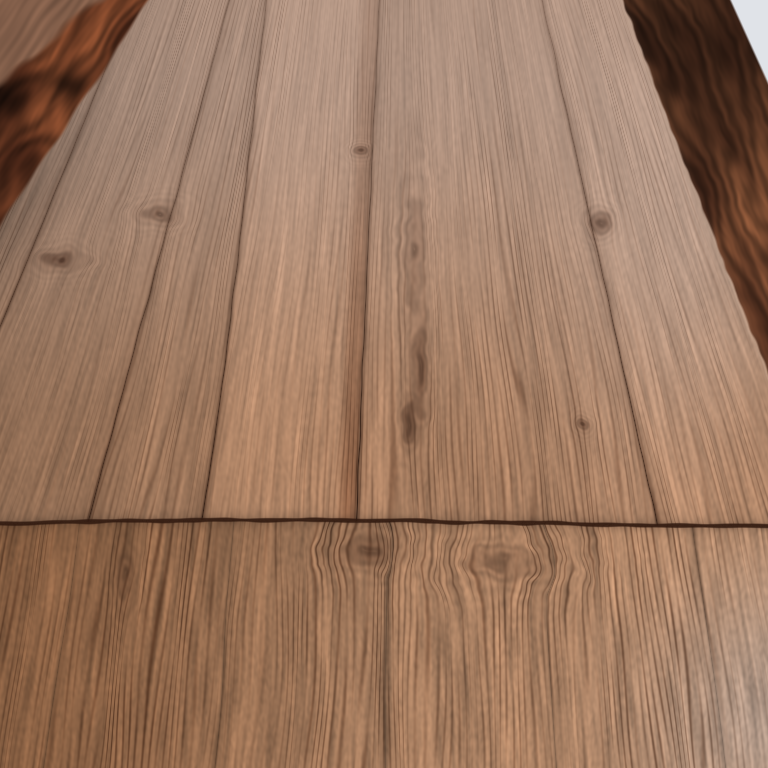
Give the GLSL for this texture, as a WebGL 2 fragment shader.

```glsl
#version 300 es
precision highp float;
uniform vec2 u_resolution;
out vec4 fragColor;

// Seams of the upper boards: position, curve, strength
const vec3 SEAMS[6] = vec3[6](
  vec3(-.346, 0, .8), vec3(-.225, .004, .8), vec3(-.143, -.03, .85),
  vec3(-.031, .005, .9), vec3(.14, 0, .15), vec3(.186, 0, .8));
// Knots: centre and radii
const vec4 KNOTS[11] = vec4[11](
  vec4(.533, .448, .009, .027), vec4(.546, .52, .011, .055), vec4(.54, .67, .014, .075),
  vec4(.759, .447, .008, .008), vec4(.781, .709, .014, .013), vec4(.208, .722, .021, .011),
  vec4(.078, .662, .022, .011), vec4(.47, .803, .008, .006), vec4(.48, .283, .035, .02),
  vec4(.65, .268, .05, .024), vec4(.163, .25, .011, .035));
const float KNOT_DARK[11] = float[11](.8, .45, .25, .6, .5, .45, .6, .45, .4, .25, .35);

vec2 gradientAt(vec2 cell) {
  vec2 h = vec2(dot(cell, vec2(127.1, 311.7)), dot(cell, vec2(269.5, 183.3)));
  return fract(sin(h) * 43758.5) * 2. - 1.;
}

float noise(vec2 p) {
  vec2 i = floor(p), f = fract(p), w = f * f * (3. - 2. * f), e = vec2(1, 0);
  float low = mix(dot(gradientAt(i), f), dot(gradientAt(i + e), f - e), w.x);
  float high = mix(dot(gradientAt(i + e.yx), f - e.yx), dot(gradientAt(i + 1.), f - 1.), w.x);
  return mix(low, high, w.y);
}

float glow(vec2 d, vec2 radii) {
  d /= radii;
  return exp(-dot(d, d));
}

// Dark polished wood with flowing figure
vec3 darkWood(vec2 q) {
  float flow = noise(q * vec2(11, 6)) + .6 * noise(q * vec2(28, 13));
  float figure = sin(q.x * 260. + flow * 16.) + 1.2 * noise(q * vec2(190, 40));
  vec3 c = mix(vec3(.21, .12, .08), vec3(.42, .26, .17), smoothstep(-.35, .5, flow));
  return c * (1. + .17 * figure);
}

void main() {
  vec2 p = gl_FragCoord.xy / u_resolution;
  float edge = .319 + .004 * cos(4.8 * (p.x - .35)) + .003 * noise(vec2(p.x * 16., 3));
  float fromEdge = p.y - edge, upper = smoothstep(-.001, .001, fromEdge);
  float t = clamp((p.y - .32) / .68, 0., 1.);
  // Boards converge towards the top
  float spread = fromEdge > 0. ? 2.18 - 1.18 * p.y : 2. - .63 * p.y;
  float u = (p.x - .52) / spread;

  // Knots bend the grain around themselves
  float stain = 0., rings = 0., bend = 0.;
  for (int i = 0; i < 11; i++) {
    vec4 k = KNOTS[i];
    float sameBoard = step(0., fromEdge * (k.y - edge));
    vec2 d = (p - k.xy) / k.zw;
    d += .8 * vec2(noise(p * 45. + float(i)), noise(p * 38. - float(i)));
    float r = length(d);
    stain += sameBoard * KNOT_DARK[i] * exp(-r * r * 1.1);
    rings += sameBoard * sin(r * 9.) * exp(-r * .95);
    bend += sameBoard * (p.x - k.x) * exp(-r * r * .4) * .5;
  }

  // Grain: broad bands, fine fibres and ring lines
  float row = p.y * 1.7 + 20. * (1. - upper);
  float g = u - bend / spread + .004 * noise(vec2(u * 18., row * 3.));
  float bands = noise(vec2(g * 32., row));
  float fibres = noise(vec2(g * 170., row * 3.)) + noise(vec2(g * 390., row * 9.));
  float phase = g * 225. + 1.8 * noise(vec2(g * 70., row * 2.)) + 2.5 * bands;
  float lines = pow(.5 + .5 * sin(phase * 6.283), 3.);
  lines *= smoothstep(-.45, .3, noise(vec2(g * 110., row * 5.)));
  float lineMask = smoothstep(-.3, .35, noise(vec2(g * 14. + 5., row * .8)));

  // Upper and lower board colours
  vec3 top = mix(vec3(.69, .52, .4), vec3(.7, .585, .515), smoothstep(.05, .9, t));
  top *= mix(.85, 1., smoothstep(0., .42, p.x));
  top = mix(top, vec3(.72, .62, .56), .6 * glow(p - vec2(.88, .72), vec2(.16, .3)));
  vec3 bottom = mix(vec3(.54, .38, .265), vec3(.68, .515, .395), smoothstep(0., .6, p.x));
  bottom = mix(bottom, vec3(.75, .67, .62), .75 * glow(p - vec2(1.02, .06), vec2(.17, .19)));
  vec3 color = mix(bottom, top, upper);
  float contrast = mix(1., .45, t) * mix(1.25, 1., upper);
  color *= 1. + contrast * (.13 * bands + .19 * fibres + .09 * noise(p * vec2(240, 110)));
  color *= 1. - contrast * lines * (.09 + .22 * lineMask) * vec3(.85, 1, 1.1);
  color *= 1. - .13 * rings;
  stain *= 1. + .7 * fibres;
  color = mix(color, vec3(.22, .13, .09), clamp(stain, 0., .85));

  // Seams and a slight tint for each plank
  float plank = 0., gap = 0.;
  for (int i = 0; i < 6; i++) {
    vec3 s = SEAMS[i];
    float d = (u - s.x - s.y * t * t) * spread + .002 * noise(vec2(p.y * 22., i));
    plank += step(0., d);
    gap += s.z * (exp(-abs(d) / .0017) + .14 * exp(-abs(d) / .01));
  }
  color *= 1. + upper * .03 * sin(plank * 2.4 + .6);
  color = mix(color, vec3(.2, .12, .08), upper * min(gap, 1.) * mix(1., .4, t));
  // Shaded groove by the middle seam
  float mid = (u + .031 - .005 * t * t) * spread;
  float groove = smoothstep(-.03, -.014, mid) * (1. - smoothstep(-.003, 0., mid));
  color *= 1. - upper * (1. - .7 * t) * groove * vec3(.17, .23, .27);
  // Faint joints in the lower board
  float joint = abs(fract((g + .231) / .111 + .5) - .5) * .111 * spread;
  color *= 1. - .3 * (1. - upper) * exp(-joint / .002);
  // Step between the boards
  color *= 1. - .25 * exp(-abs(fromEdge) / .007);
  float lip = abs(fromEdge) - .002 * noise(vec2(p.x * 30., 8));
  color = mix(color, vec3(.19, .1, .06), .88 * (1. - smoothstep(.0013, .0038, lip)));

  // Dark wood at the upper left, with a paler patch in the corner
  float left = dot(p - vec2(.195, 1), vec2(-.83, .558)) + .008 * noise(p * 18.);
  vec2 along = vec2(left, dot(p, vec2(.558, .83)));
  float burl = glow(p - vec2(.088, .89), vec2(.022, .016)) + glow(p - vec2(0, .875), vec2(.035, .025));
  vec3 leftWood = darkWood(along) * vec3(1.2, 1.08, 1) * (1. - .6 * burl);
  float corner = left - .455 + .4 * p.y + .02 * noise(p * 25.);
  vec3 pale = vec3(.51, .37, .29) * (1. + .3 * noise(along * vec2(140, 12)));
  leftWood = mix(leftWood, pale, smoothstep(-.006, .008, corner));
  color *= 1. - .2 * smoothstep(-.07, 0., left) * (1. - smoothstep(0., .16, p.x));
  color = mix(color, leftWood, smoothstep(-.003, .003, left));

  // Dark wood at the right, its pale rim and the bright corner
  float right = (u - .321 + .03 * p.y) * spread + .004 * noise(p * 50.);
  vec3 rightWood = darkWood(vec2(right, p.y) + 3.) * mix(1.25, .85, smoothstep(.6, .95, p.y));
  color = mix(color, rightWood, upper * smoothstep(-.002, .002, right));
  color = mix(color, vec3(.75, .64, .56), .45 * upper * exp(-abs(right + .003) / .002));
  float outside = dot(p - vec2(.951, 1), vec2(.911, .412));
  color = mix(color, vec3(.88, .89, .91), smoothstep(-.002, .002, outside));
  fragColor = vec4(clamp(color, 0., 1.), 1);
}
```
